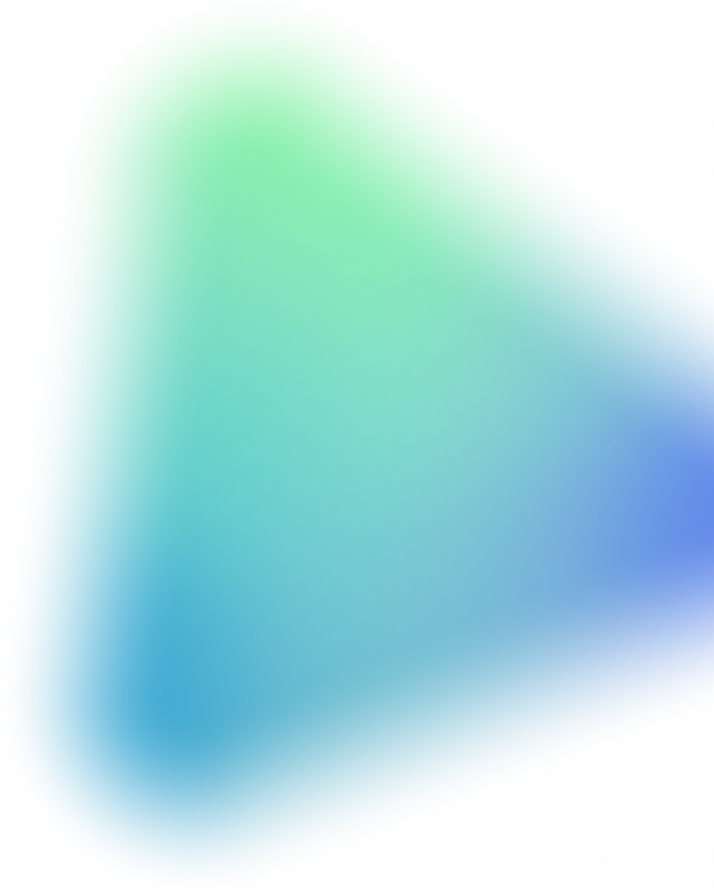
Give the GLSL for this background, as a Shadertoy shader.

```glsl
// A soft, blurred rounded triangle in green, teal and blue on near-white.
// Its outline is a triangle distance field with a wide smooth edge;
// its fill blends scattered colour anchors with normalised Gaussian weights.

#define ASPECT 0.797            // width of the layout, in canvas heights
#define CORNER_RADIUS 0.124
#define EDGE_BLUR 0.1           // half width of the soft edge
#define COLOR_SPREAD 0.11       // reach of each colour anchor
#define PAPER vec3(0.996)
#define GRAIN 0.004

const int ANCHORS = 11;

const vec2 anchorPos[ANCHORS] = vec2[](
    vec2(0.31, 0.87), vec2(0.46, 0.74), vec2(0.25, 0.69),
    vec2(0.25, 0.505), vec2(0.17, 0.245), vec2(0.44, 0.545),
    vec2(0.39, 0.35), vec2(0.39, 0.19), vec2(0.59, 0.35),
    vec2(0.625, 0.61), vec2(0.80, 0.415));

const vec3 anchorColor[ANCHORS] = vec3[](
    vec3(0.55, 0.96, 0.65), vec3(0.55, 0.95, 0.70), vec3(0.51, 0.88, 0.76),
    vec3(0.38, 0.81, 0.80), vec3(0.21, 0.65, 0.83), vec3(0.53, 0.89, 0.80),
    vec3(0.46, 0.81, 0.83), vec3(0.44, 0.72, 0.81), vec3(0.48, 0.70, 0.85),
    vec3(0.52, 0.79, 0.84), vec3(0.37, 0.51, 0.93));

float hash(vec2 p) {
    vec3 q = fract(p.xyx * 0.1031);
    q += dot(q, q.yzx + 33.33);
    return fract((q.x + q.y) * q.z);
}

// x: squared distance to the edge, y: signed side (positive inside)
vec2 edgeDistance(vec2 p, vec2 a, vec2 b) {
    vec2 edge = b - a, toP = p - a;
    vec2 offset = toP - edge * clamp(dot(toP, edge) / dot(edge, edge), 0.0, 1.0);
    return vec2(dot(offset, offset), edge.x * toP.y - edge.y * toP.x);
}

// Corners run counter-clockwise
float triangleDistance(vec2 p, vec2 a, vec2 b, vec2 c) {
    vec2 d = min(min(edgeDistance(p, a, b), edgeDistance(p, b, c)),
                 edgeDistance(p, c, a));
    return -sqrt(d.x) * sign(d.y);
}

vec3 blendedColor(vec2 p) {
    vec3 sum = vec3(0.0);
    float total = 0.0;
    for (int i = 0; i < ANCHORS; i++) {
        vec2 offset = (p - anchorPos[i]) / COLOR_SPREAD;
        float weight = exp(-0.5 * dot(offset, offset));
        sum += weight * anchorColor[i];
        total += weight;
    }
    return sum / max(total, 1e-20);
}

void mainImage(out vec4 fragColor, in vec2 fragCoord) {
    vec2 p = fragCoord / iResolution.xy * vec2(ASPECT, 1.0);

    // Blurred silhouette
    float dist = triangleDistance(p, vec2(0.286, 0.788), vec2(0.221, 0.223),
                                  vec2(0.773, 0.4375)) - CORNER_RADIUS;
    float cover = 1.0 - smoothstep(-EDGE_BLUR, EDGE_BLUR, dist);

    // Colour, with a trace of grain against banding
    vec3 color = mix(PAPER, blendedColor(p), cover);
    color += GRAIN * (hash(floor(p * 512.0)) - 0.5);
    fragColor = vec4(color, 1.0);
}
```
